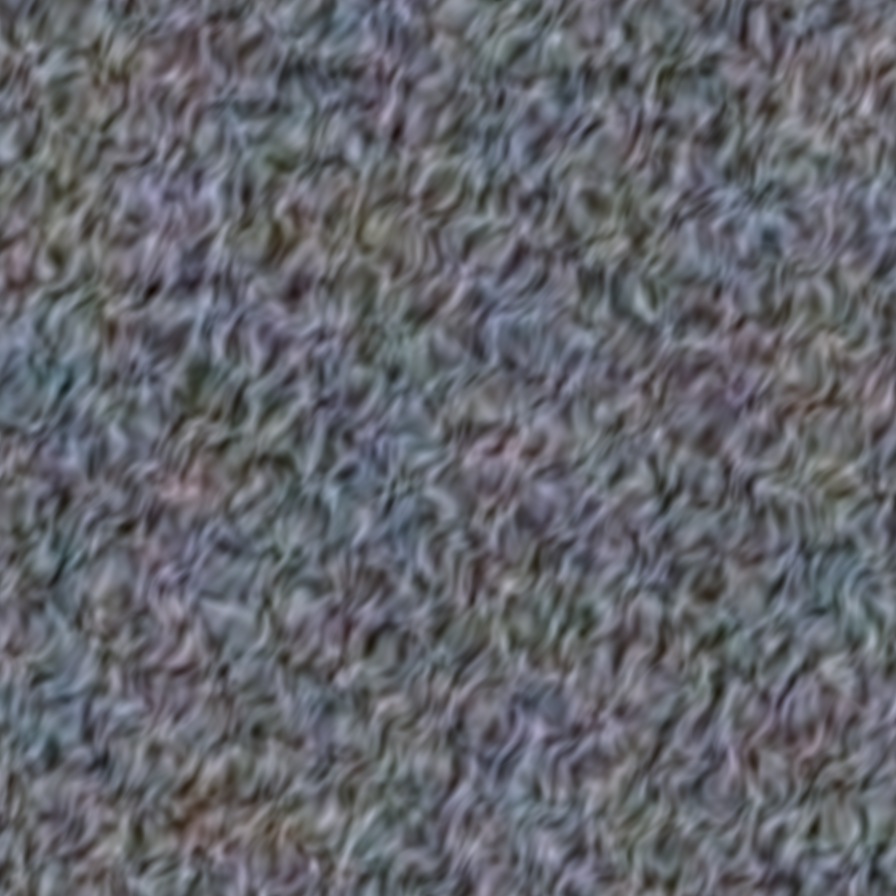
Give the GLSL for this texture, as a Shadertoy shader.

```glsl
// Soft matted wool: short leaning blue-grey tufts over brownish gaps, with faint tinted patches.

vec2 randomGradient(vec2 cell) {
    float angle = 6.2831853 * fract(sin(dot(cell, vec2(127.1, 311.7))) * 43758.5453);
    return vec2(cos(angle), sin(angle));
}

// Gradient noise, centred on zero
float noise(vec2 p) {
    vec2 cell = floor(p);
    vec2 f = p - cell;
    vec2 s = f * f * f * (f * (f * 6.0 - 15.0) + 10.0);
    vec2 e = vec2(1.0, 0.0);
    float low = mix(dot(randomGradient(cell), f),
                    dot(randomGradient(cell + e.xy), f - e.xy), s.x);
    float high = mix(dot(randomGradient(cell + e.yx), f - e.yx),
                     dot(randomGradient(cell + e.xx), f - e.xx), s.x);
    return mix(low, high, s.y);
}

vec2 rotate(vec2 p, float angle) {
    float c = cos(angle), s = sin(angle);
    return vec2(c * p.x - s * p.y, s * p.x + c * p.y);
}

// Tuft brightness: about -1 in the gaps, 0 on average, +1 on lit fibres
float tufts(vec2 uv) {
    // Bend the fibres, then lean them to the right
    vec2 bend = vec2(noise(uv * 17.0 + 3.7), noise(uv * 19.0 + 41.3));
    vec2 p = uv + 0.016 * bend;
    p.x -= 0.32 * p.y;

    float clumps = noise(p * vec2(49.0, 30.0) + 11.0);
    float fibres = noise(rotate(p * vec2(88.0, 54.0), 0.45) + 57.0);
    float curls = 0.16 - abs(noise(rotate(p * vec2(43.0, 31.0), -0.4) + 83.0));
    float shade = noise(uv * 7.0 + 29.0) + 0.7 * noise(uv * 15.0 + 71.0);
    return 2.0 * clumps + 1.3 * fibres + 1.0 * curls + 0.4 * shade - 0.05;
}

void mainImage(out vec4 fragColor, in vec2 fragCoord) {
    vec2 uv = fragCoord / iResolution.y;
    float light = tufts(uv);

    // Gaps lose blue faster than lit fibres gain it
    vec3 slope = light < 0.0 ? vec3(0.150, 0.165, 0.190) : vec3(0.150, 0.150, 0.170);
    vec3 color = vec3(0.40, 0.41, 0.44) + slope * light;

    // Broad warm-to-blue drift with scattered green and mauve patches
    float warmth = noise(uv * 6.0 + 5.0) + 0.7 * noise(uv * 21.0 + 91.0);
    float green = noise(uv * 8.0 + 37.0) + 0.6 * noise(uv * 25.0 + 19.0);
    color += warmth * vec3(0.040, 0.004, -0.060);
    color += green * vec3(-0.035, 0.028, -0.012);

    fragColor = vec4(clamp(color, 0.0, 1.0), 1.0);
}
```
